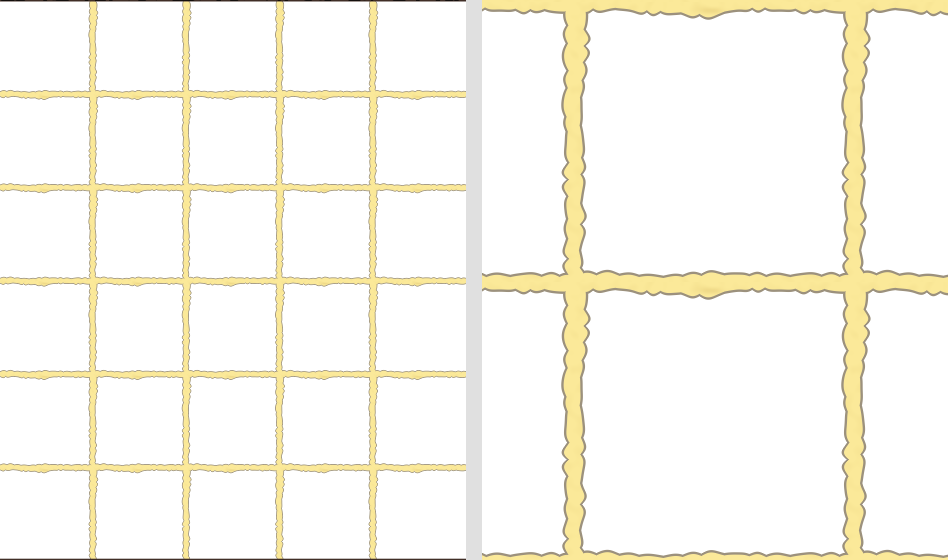
Left: the whole. Right: its middle third, enlarged.
A Shadertoy shader for this pattern:

```glsl
const vec2 GRID = vec2(5.0, 6.0);            // cells across and down
const vec2 LINE_SHIFT = vec2(0.005, 0.008);  // offset of lines from the cell corners
const float HALF_WIDTH = 0.025;
const float SCALLOP_DEPTH = 0.011;
const float SCALLOPS = 13.0;                 // bumps per cell side
const float DRIFT = 0.010;
const float BULGE = 0.019;
const float OUTLINE = 0.0085;
const float BORDER_TOP = 0.016;
const float BORDER_BOTTOM = 0.014;
const vec3 PAPER = vec3(1.0);
const vec3 BUTTER = vec3(0.985, 0.915, 0.600);
const vec3 OCHRE = vec3(0.890, 0.790, 0.470);
const vec3 INK = vec3(0.610, 0.570, 0.490);
const vec3 BROWN = vec3(0.250, 0.180, 0.150);
const vec3 SOOT = vec3(0.060, 0.045, 0.040);
const float PI = 3.14159;

vec2 gradientAt(vec2 cell, float period) {
    cell.x = mod(cell.x, period);
    float angle = 2.0 * PI * fract(sin(dot(cell, vec2(127.1, 311.7))) * 43758.5);
    return vec2(cos(angle), sin(angle));
}

// Gradient noise that wraps along x
float noise(vec2 p, float period) {
    vec2 i = floor(p), f = fract(p);
    vec2 u = f * f * f * (f * (f * 6.0 - 15.0) + 10.0);
    vec2 e = vec2(0.0, 1.0);
    float a = dot(gradientAt(i, period), f);
    float b = dot(gradientAt(i + e.yx, period), f - e.yx);
    float c = dot(gradientAt(i + e.xy, period), f - e.xy);
    float d = dot(gradientAt(i + e.yy, period), f - e.yy);
    return mix(mix(a, b, u.x), mix(c, d, u.x), u.y);
}

// Distance from a line's centre to its ragged edge, t in 0..1 along one cell
float raggedEdge(float t, float seed) {
    float warp = 1.1 * noise(vec2(t * 7.0, seed + 0.4), 7.0);
    float arch = abs(sin(PI * (SCALLOPS * t + warp)));
    float depth = SCALLOP_DEPTH * (1.0 + 1.2 * noise(vec2(t * 9.0, seed + 5.5), 9.0));
    return HALF_WIDTH + depth * arch + DRIFT * noise(vec2(t * 5.0, seed + 9.3), 5.0);
}

float hump(float t, float start, float peak, float end) {
    return smoothstep(start, peak, t) * (1.0 - smoothstep(peak, end, t));
}

float horizontalLine(float across, float t) {
    float upper = raggedEdge(t, 3.0);
    float lower = raggedEdge(t, 21.0) + BULGE * hump(t, 0.08, 0.48, 0.60);
    return max(across - upper, -across - lower);
}

float verticalLine(float across, float t) {
    float right = raggedEdge(t, 37.0) + 0.5 * BULGE * hump(t, 0.0, 0.12, 0.32);
    float left = raggedEdge(t, 52.0) + 0.4 * BULGE * hump(t, 0.25, 0.40, 0.60);
    return max(across - right, -across - left);
}

float coverage(float d, float pixel) {
    return clamp(0.5 - d / pixel, 0.0, 1.0);
}

void mainImage(out vec4 fragColor, in vec2 fragCoord) {
    float pixel = GRID.y / iResolution.y;
    vec2 pos = fragCoord * pixel;

    // Nearest line on each axis; the outer edges carry none
    vec2 shifted = pos + LINE_SHIFT;
    vec2 index = floor(shifted + 0.5);
    vec2 offset = shifted - index;
    vec2 along = vec2(fract(shifted.x), fract(-shifted.y));
    float dH = horizontalLine(offset.y, along.x);
    float dV = verticalLine(offset.x, along.y);
    if (index.y < 0.5 || index.y > GRID.y - 0.5) dH = 1.0;
    if (index.x < 0.5 || index.x > GRID.x - 0.5) dV = 1.0;
    float d = min(dH, dV);

    // Butter fill with faint mottling and an ochre fleck under the bulge
    float mottle = noise(vec2(along.x * 24.0, along.y * 24.0), 24.0);
    vec2 fleckPos = (vec2(along.x, offset.y) - vec2(0.49, -0.030)) / vec2(0.045, 0.012);
    float fleck = exp(-dot(fleckPos, fleckPos));
    vec3 fill = mix(BUTTER, OCHRE, clamp(0.3 * mottle + 0.45 * fleck, 0.0, 1.0));
    vec3 color = mix(PAPER, fill, coverage(d, pixel));

    // Thin outline
    color = mix(color, INK, coverage(abs(d) - 0.5 * OUTLINE, pixel));

    // Dark strips at top and bottom, the upper one broken by sooty dashes
    float fromTop = GRID.y - pos.y;
    float strip = max(coverage(fromTop - BORDER_TOP, pixel),
                      coverage(pos.y - BORDER_BOTTOM, pixel));
    color = mix(color, BROWN, strip);
    float dash = smoothstep(-0.5, -0.3, sin(2.0 * PI * pos.x / 0.47))
               * smoothstep(-0.2, 0.0, noise(vec2(pos.x * 16.0, 0.5), 128.0));
    color = mix(color, SOOT, dash * coverage(fromTop - 0.6 * BORDER_TOP, pixel));

    fragColor = vec4(color, 1.0);
}
```
